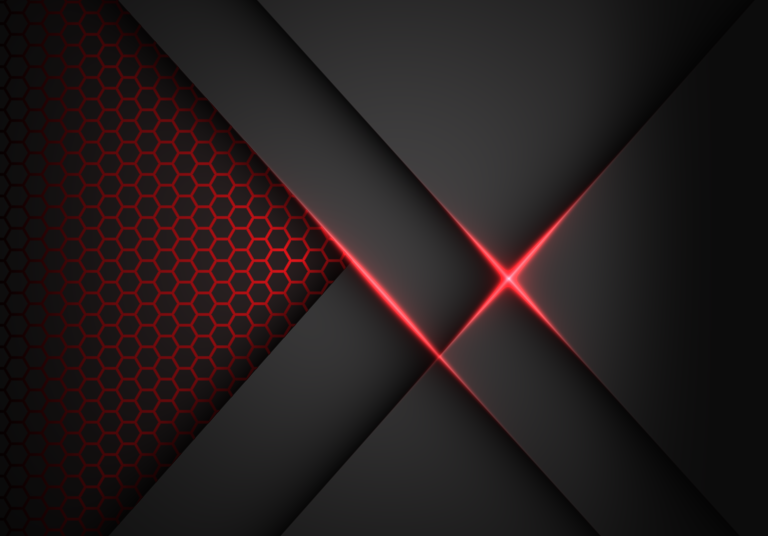
Reproduce this background procedurally as a Shadertoy shader.

```glsl
// Dark overlapping diagonal panels with glowing red seams and a hexagon mesh on the left.
#define UPPER_CROSS vec2(0.948, 0.480)
#define LOWER_CROSS vec2(0.818, 0.336)
#define MESH_TIP vec2(0.651, 0.507)
#define LIGHT_POS vec2(0.745, 0.560)
#define FALL_SLOPE 1.11
#define RISE_SLOPE 1.13
#define HEX_PITCH 0.0402
#define HEX_PHASE vec2(0.519, 0.554)
#define SHADOW_WIDTH 0.048
#define BEAM_WIDTH 0.0085
#define BEAM_RED vec3(0.95, 0.09, 0.12)
#define MESH_RED vec3(0.88, 0.08, 0.10)

// Signed distance to a seam, positive on its right side
float seam(vec2 p, vec2 through, vec2 normal) {
    return dot(p - through, normalize(normal));
}

// Drop shadow on the left of a seam, smoothed at the edge
float seamShade(float side, float pixel) {
    float shadow = 0.9 * exp(min(side, 0.0) / SHADOW_WIDTH);
    return 1.0 - shadow * (1.0 - smoothstep(-pixel, pixel, side));
}

// Distance to the border of a flat-topped hexagon, in cell heights
float hexBorder(vec2 p) {
    vec2 period = vec2(1.7320508, 1.0);
    vec2 a = mod(p + 0.5 * period, period) - 0.5 * period;
    vec2 b = mod(p, period) - 0.5 * period;
    vec2 q = abs(dot(a, a) < dot(b, b) ? a : b);
    return 0.5 - max(q.y, dot(q, vec2(0.8660254, 0.5)));
}

// Tapered beam: hot core, red body and a halo stronger on the right
vec3 beam(float across, float along, float reach) {
    float taper = exp(-along * along / (reach * reach));
    float tail = exp(-abs(along) / (reach * 0.9));
    float width = BEAM_WIDTH * (0.3 + 0.7 * taper);
    float body = exp(-across * across / (width * width));
    float core = exp(-across * across / (width * width * 0.2));
    float haloWidth = across > 0.0 ? 0.022 : 0.013;
    float halo = exp(-abs(across) / haloWidth);
    return BEAM_RED * (body * (0.75 * taper + 0.2 * tail) + 0.28 * halo * taper)
         + vec3(0.25, 0.20, 0.21) * core * taper;
}

void mainImage(out vec4 fragColor, in vec2 fragCoord) {
    vec2 p = fragCoord / iResolution.y;
    float pixel = 1.0 / iResolution.y;

    // Seams
    vec2 fallNormal = vec2(FALL_SLOPE, 1.0);
    vec2 riseNormal = vec2(RISE_SLOPE, -1.0);
    float leftSeam = seam(p, LOWER_CROSS, fallNormal);
    float rightSeam = seam(p, UPPER_CROSS, fallNormal);
    float riseSeam = seam(p, UPPER_CROSS, riseNormal);
    float meshSeam = seam(p, MESH_TIP, riseNormal);

    // Soft light pool, fading out at the right
    vec2 fromLight = p - LIGHT_POS;
    float light = 0.025 + 0.225 * exp(-dot(fromLight, fromLight) / 0.34);
    light = mix(0.035, light, smoothstep(1.36, 1.05, p.x));

    // Panel shadows; the mesh seam ends at the left seam
    float leftSide = 1.0 - smoothstep(-pixel, pixel, leftSeam);
    float shade = seamShade(leftSeam, pixel)
                * seamShade(rightSeam, pixel)
                * seamShade(riseSeam, pixel)
                * mix(1.0, seamShade(meshSeam, pixel), leftSide);
    vec3 color = vec3(1.0, 0.985, 0.995) * (0.012 + light * shade);

    // Hexagon mesh, brightest toward its tip
    float meshArea = leftSide * (1.0 - smoothstep(-pixel, pixel, meshSeam));
    float border = hexBorder((p - HEX_PHASE) / HEX_PITCH);
    float blur = pixel / HEX_PITCH;
    float wire = 1.0 - smoothstep(0.065 - blur, 0.065 + blur, border);
    float wireLight = 1.05 * exp(-length(p - MESH_TIP - vec2(-0.08, 0.03)) / 0.42);
    wireLight *= smoothstep(-0.06, 0.22, p.x);
    wireLight *= 0.35 + 0.65 * smoothstep(0.0, 0.09, -max(leftSeam, meshSeam));
    color = mix(color, color * 0.65, meshArea);
    color = mix(color, MESH_RED * wireLight, wire * meshArea);
    color += MESH_RED * 0.05 * wireLight * meshArea;

    // Glowing seams, measured along each seam from its brightest place
    vec2 fallDir = normalize(vec2(1.0, -FALL_SLOPE));
    vec2 riseDir = normalize(vec2(1.0, RISE_SLOPE));
    float alongLeft = dot(p - LOWER_CROSS, fallDir) + 0.15;
    float alongRight = dot(p - UPPER_CROSS, fallDir);
    float alongRise = dot(p - UPPER_CROSS, riseDir) - 0.02;
    color += beam(leftSeam, alongLeft, 0.21);
    color += beam(rightSeam, alongRight, 0.14);
    color += beam(riseSeam, alongRise, 0.16);

    // Hot spot where the beams cross
    color += BEAM_RED * 0.45 * exp(-length(p - UPPER_CROSS) / 0.016);

    fragColor = vec4(clamp(color, 0.0, 1.0), 1.0);
}
```
